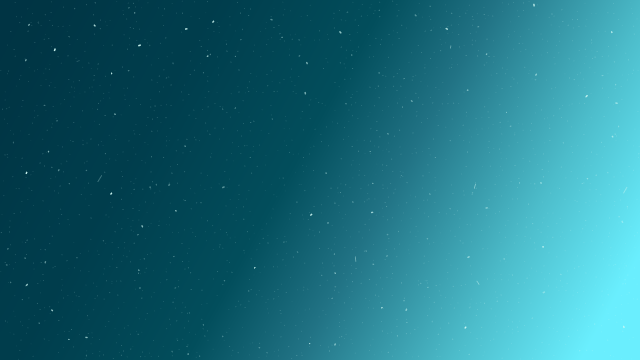
Give the GLSL for this background, as a WebGL 1 fragment shader.

```glsl
precision highp float;
// Draws a diagonal teal-to-cyan glow sprinkled with fine pale dust.

uniform vec2 u_resolution;

// Lengths are in canvas heights.
const vec2 GLOW_DIRECTION = vec2(0.874, -0.486);
const vec3 DEEP = vec3(0.0, 0.205, 0.265);
const vec3 NIGHT = vec3(0.0, 0.240, 0.300);
const vec3 TEAL = vec3(0.008, 0.305, 0.360);
const vec3 SEA = vec3(0.130, 0.450, 0.520);
const vec3 LAGOON = vec3(0.300, 0.740, 0.795);
const vec3 CYAN = vec3(0.415, 0.935, 0.995);
const vec3 DUST = vec3(0.82, 0.98, 0.96);

// Each layer: cells per height, share of filled cells, radius, half length.
const vec4 FINE_DUST = vec4(60.0, 0.30, 0.0010, 0.0004);
const vec4 MEDIUM_DUST = vec4(22.0, 0.25, 0.0013, 0.0008);
const vec4 BRIGHT_DUST = vec4(9.0, 0.48, 0.0018, 0.0018);
const vec4 FLECKS = vec4(2.6, 0.35, 0.0011, 0.0100);
const float FINE_OPACITY = 0.24;
const float MEDIUM_OPACITY = 0.42;
const float BRIGHT_OPACITY = 0.95;
const float FLECK_OPACITY = 0.65;
const float CELL_MARGIN = 0.12;

float hash(vec2 p) {
  vec3 q = fract(vec3(p.xyx) * 0.1031);
  q += dot(q, q.yzx + 33.33);
  return fract((q.x + q.y) * q.z);
}

vec2 hash2(vec2 p) {
  return vec2(hash(p + 17.3), hash(p + 71.9));
}

// Distance to a segment centred on the origin.
float segmentDistance(vec2 p, vec2 axis, float halfLength) {
  float along = clamp(dot(p, axis), -halfLength, halfLength);
  return length(p - axis * along);
}

// One speck per filled cell, with random place, angle, length and strength.
float dustLayer(vec2 p, vec4 layer, float seed, float pixel) {
  vec2 cell = floor(p * layer.x);
  vec2 key = cell + seed;
  vec2 center = mix(vec2(CELL_MARGIN), vec2(1.0 - CELL_MARGIN), hash2(key));
  vec2 offset = p - (cell + center) / layer.x;
  float angle = 6.2832 * hash(key + 5.7);
  vec2 axis = vec2(cos(angle), sin(angle));
  float size = hash(key + 41.1);
  float d = segmentDistance(offset, axis, layer.w * size);
  float radius = layer.z * mix(0.7, 1.2, size);
  float coverage = clamp(0.5 + (radius - d) / pixel, 0.0, 1.0);
  float filled = step(hash(key + 93.7), layer.y);
  return filled * coverage * mix(0.35, 1.0, hash(key + 127.3));
}

vec3 glow(float t) {
  vec3 color = mix(DEEP, NIGHT, smoothstep(-0.45, 0.05, t));
  color = mix(color, TEAL, clamp((t - 0.05) / 0.40, 0.0, 1.0));
  color = mix(color, SEA, clamp((t - 0.45) / 0.27, 0.0, 1.0));
  color = mix(color, LAGOON, clamp((t - 0.72) / 0.38, 0.0, 1.0));
  return mix(color, CYAN, clamp((t - 1.10) / 0.31, 0.0, 1.0));
}

void main() {
  float pixel = 1.0 / u_resolution.y;
  vec2 p = gl_FragCoord.xy * pixel;

  // Background gradient, anchored to the right edge.
  float aspectShift = 16.0 / 9.0 - u_resolution.x * pixel;
  vec3 color = glow(dot(p + vec2(aspectShift, 0.0), GLOW_DIRECTION));

  // Dust, from faint grains to scattered flecks.
  float dust = FINE_OPACITY * dustLayer(p, FINE_DUST, 3.0, pixel);
  dust = max(dust, MEDIUM_OPACITY * dustLayer(p, MEDIUM_DUST, 211.0, pixel));
  dust = max(dust, BRIGHT_OPACITY * dustLayer(p, BRIGHT_DUST, 457.0, pixel));
  dust = max(dust, FLECK_OPACITY * dustLayer(p, FLECKS, 809.0, pixel));
  color = mix(color, DUST, dust);

  gl_FragColor = vec4(color, 1.0);
}
```
